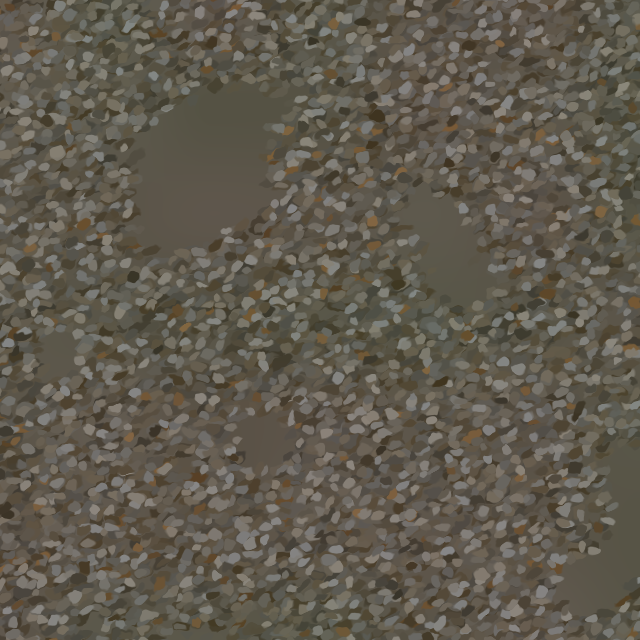
A WebGL 2 fragment shader for this texture:

```glsl
#version 300 es
precision highp float;
// Coarse gravel ground: tilted, overlapping flat-toned grains with bare earthy patches.

#define TILT 0.38            // main grain direction in radians
#define ANGLE_SPREAD 1.1     // random turn of each grain
#define EDGE_SOFTNESS 0.0012 // half width of the grain outline
#define OUTLINE_WARP 0.0065  // irregularity of the outlines
#define PATCH_SCALE 8.0      // frequency of the bare patches
#define PATCH_LEVEL 0.77     // higher means fewer bare patches
#define OCHRE_SHARE 0.03     // share of rusty grains
#define DARK_TONE vec3(0.265, 0.238, 0.178)
#define LIGHT_TONE vec3(0.500, 0.490, 0.460)
#define OCHRE_TONE vec3(0.460, 0.335, 0.180)

uniform vec2 u_resolution;
out vec4 fragColor;

// Three random values in 0..1 for a lattice cell
vec3 hash3(vec2 cell, float seed) {
  uvec3 v = uvec3(ivec3(ivec2(cell), int(seed)));
  v = v * 1664525u + 1013904223u;
  v.x += v.y * v.z; v.y += v.z * v.x; v.z += v.x * v.y;
  v ^= v >> 16u;
  v.x += v.y * v.z; v.y += v.z * v.x; v.z += v.x * v.y;
  return vec3(v >> 8u) / 16777216.0;
}

// Smooth value noise, two channels
vec2 noise2(vec2 p, float seed) {
  vec2 i = floor(p), f = fract(p);
  f = f * f * (3.0 - 2.0 * f);
  vec2 low = mix(hash3(i, seed).xy, hash3(i + vec2(1, 0), seed).xy, f.x);
  vec2 high = mix(hash3(i + vec2(0, 1), seed).xy, hash3(i + 1.0, seed).xy, f.x);
  return mix(low, high, f.y);
}

mat2 rotation(float a) {
  float c = cos(a), s = sin(a);
  return mat2(c, -s, s, c);
}

// Stone colour for a tone, with a warm to cool shift
vec3 stone(float tone, float warmth) {
  return mix(DARK_TONE, LIGHT_TONE, tone) + (warmth - 0.5) * vec3(0.035, 0.002, -0.045);
}

// Bareness of the ground at a place, 0 to 1
float bareness(vec2 p) {
  float n = noise2(p * PATCH_SCALE, 90.0).x;
  return smoothstep(PATCH_LEVEL, PATCH_LEVEL + 0.1, n);
}

// Paints one layer of scattered grains over the ground colour
vec3 scatter(vec3 ground, vec2 p, vec2 cellSize, vec2 toneRange,
             float density, float size, float seed) {
  vec2 home = floor(p / cellSize);
  float soft = max(EDGE_SOFTNESS, 0.6 / u_resolution.y);
  for (int y = -1; y <= 1; y++) {
    for (int x = -1; x <= 1; x++) {
      vec2 cell = home + vec2(x, y);
      vec3 place = hash3(cell, seed);
      vec3 look = hash3(cell, seed + 1.0);
      vec3 form = hash3(cell, seed + 2.0);
      vec2 center = (cell + place.xy) * cellSize;
      if (place.z > density * (1.0 - bareness(center))) continue;

      // Rounded grain with its own turn and proportions
      vec2 radius = cellSize * size * mix(vec2(0.7), vec2(1.25), form.xy);
      vec2 q = rotation((form.z - 0.5) * ANGLE_SPREAD) * (p - center);
      float d = (length(q / radius) - 1.0) * min(radius.x, radius.y);

      vec3 color = stone(mix(toneRange.x, toneRange.y, look.x), look.y);
      float rusty = step(1.0 - OCHRE_SHARE, look.z);
      color = mix(color, OCHRE_TONE * mix(0.75, 1.1, look.x), rusty * 0.8);
      ground = mix(ground, color, 1.0 - smoothstep(-soft, soft, d));
    }
  }
  return ground;
}

void main() {
  vec2 uv = gl_FragCoord.xy / u_resolution.y;
  vec2 p = rotation(TILT) * uv;

  // Warp the plane so that outlines become uneven
  p += (noise2(p * 75.0, 50.0) - 0.5) * OUTLINE_WARP;
  p += (noise2(p * 190.0, 60.0) - 0.5) * OUTLINE_WARP * 0.5;

  // Earth, then dark, middle and light grains, then a few near-black ones
  vec2 region = noise2(uv * 6.0, 70.0);
  vec3 color = stone(0.28 + 0.2 * region.x, 0.5);
  color = scatter(color, p, vec2(0.030, 0.015), vec2(-0.05, 0.46), 0.95, 0.52, 10.0);
  color = scatter(color, p, vec2(0.027, 0.014), vec2(0.12, 0.62), 0.75, 0.44, 20.0);
  color = scatter(color, p, vec2(0.023, 0.016), vec2(0.45, 1.15), 0.80, 0.41, 30.0);
  color = scatter(color, p, vec2(0.028, 0.018), vec2(-0.15, 0.30), 0.07, 0.40, 40.0);

  // Broad drift between olive and brown earth
  color += (region.y - 0.5) * vec3(0.025, -0.004, 0.012);
  fragColor = vec4(color, 1.0);
}
```
